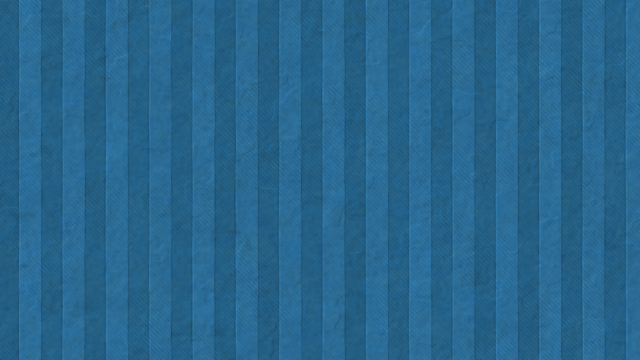
Write a WebGL 1 fragment shader that draws this pattern.

```glsl
precision highp float;
// Vertical two-tone blue stripes on crinkled, finely ribbed paper.
// Each repeat is a raised light band beside a darker one; value noise adds
// fibrous grain, shallow embossed crinkles and small differences in tone.

uniform vec2 u_resolution;

#define REPEATS 14.77                     // stripe pairs across the width
#define PHASE 0.442                       // left edge of first light band
#define LIGHT_WIDTH 0.51                  // light share of one pair
#define LIGHT_BLUE vec3(0.170, 0.424, 0.589)
#define DARK_BLUE vec3(0.141, 0.374, 0.519)
#define EDGE_WIDTH 0.019                  // seam line, in pairs
#define RIB_COUNT 198.0                   // diagonal ribs per canvas width
#define RIB_DEPTH 0.032
#define CRINKLE_DEPTH 0.25
#define MOTTLE 0.08
#define GRAIN 0.14
#define BAND_VARIATION 0.03

float hash(vec2 p) {
  vec3 q = fract(p.xyx * vec3(0.1031, 0.1030, 0.0973));
  q += dot(q, q.yzx + 33.33);
  return fract((q.x + q.y) * q.z);
}

float noise(vec2 p) {
  vec2 cell = floor(p);
  vec2 f = fract(p);
  f = f * f * (3.0 - 2.0 * f);
  float low = mix(hash(cell), hash(cell + vec2(1.0, 0.0)), f.x);
  float high = mix(hash(cell + vec2(0.0, 1.0)), hash(cell + 1.0), f.x);
  return mix(low, high, f.y);
}

float fbm(vec2 p) {
  float sum = 0.0;
  float weight = 0.5;
  for (int i = 0; i < 4; i++) {
    sum += weight * noise(p);
    p = mat2(1.6, 1.2, -1.2, 1.6) * p + 17.3;
    weight *= 0.5;
  }
  return sum / 0.9375;
}

// Paper relief: rough crinkles everywhere plus short torn-fibre ledges.
float paperHeight(vec2 p) {
  float rough = fbm(p * 52.0 + 5.0);
  float ledge = smoothstep(-0.018, 0.018, fbm(p * 20.0 + 41.0) - 0.5);
  float sparse = smoothstep(0.42, 0.72, noise(p * 36.0 + 83.0));
  return rough + 0.36 * ledge * sparse;
}

// Soft line centred on zero distance.
float seam(float d, float width) {
  return exp(-d * d / (width * width));
}

void main() {
  vec2 p = gl_FragCoord.xy / u_resolution.x;
  float pixel = REPEATS / u_resolution.x;

  // Stripe coordinate with barely uneven edges
  float wobble = 0.012 * (noise(vec2(p.x * 30.0, p.y * 24.0) + 60.0) - 0.5);
  float s = p.x * REPEATS - PHASE + wobble;
  float pair = floor(s);
  float t = s - pair;

  // Signed distances to the nearest left and right edge of a light band
  float fromLeft = t - step(0.75, t);
  float fromRight = t - LIGHT_WIDTH;
  float soft = 0.6 * pixel;
  float light = smoothstep(-soft, soft, fromLeft)
              * (1.0 - smoothstep(-soft, soft, fromRight) * step(t, 0.75));
  vec3 color = mix(DARK_BLUE, LIGHT_BLUE, light);

  // Tone shifts from band to band and along the paper
  float band = 2.0 * pair + step(LIGHT_WIDTH, t);
  float shade = 1.0 + BAND_VARIATION * (hash(vec2(band + 50.0, 7.0)) - 0.5);
  shade += MOTTLE * (fbm(p * 24.0 + 9.0) - 0.5);
  shade += GRAIN * (fbm(p * 190.0 + 31.0) - 0.5);

  // Diagonal ribs broken into threads and worn away in patches
  float rib = cos(6.28318 * RIB_COUNT * 0.70711 * (p.x + p.y));
  float thread = 0.3 + 1.4 * noise(p * 150.0 + 12.0);
  float worn = smoothstep(0.25, 0.7, noise(p * 13.0 + 21.0));
  shade += RIB_DEPTH * rib * thread * mix(0.35, 1.0, worn);

  // Relief lit from the upper left
  vec2 offset = vec2(-0.0010, 0.0010);
  float slope = paperHeight(p - offset) - paperHeight(p + offset);
  shade += CRINKLE_DEPTH * slope;

  // Small dark pits
  float pit = smoothstep(0.86, 0.98, noise(p * 75.0 + 140.0));
  shade -= 0.06 * pit;

  // Folded seams: dark groove, bright lip on the left, shadow on the right
  float wear = 0.25 + 1.5 * noise(vec2(band * 3.7 + 90.0, p.y * 60.0));
  float lineWidth = max(EDGE_WIDTH, 0.6 * pixel);
  shade -= 0.075 * wear * seam(fromLeft + lineWidth, lineWidth);
  shade += 0.075 * wear * seam(fromLeft - lineWidth, lineWidth);
  shade -= 0.085 * wear * seam(fromRight - 0.6 * lineWidth, lineWidth);

  // Drift between greener and bluer dye
  float dye = fbm(p * 60.0 + 70.0) - 0.5;
  color += vec3(-0.030, -0.008, 0.036) * dye;
  gl_FragColor = vec4(clamp(color * shade, 0.0, 1.0), 1.0);
}
```
